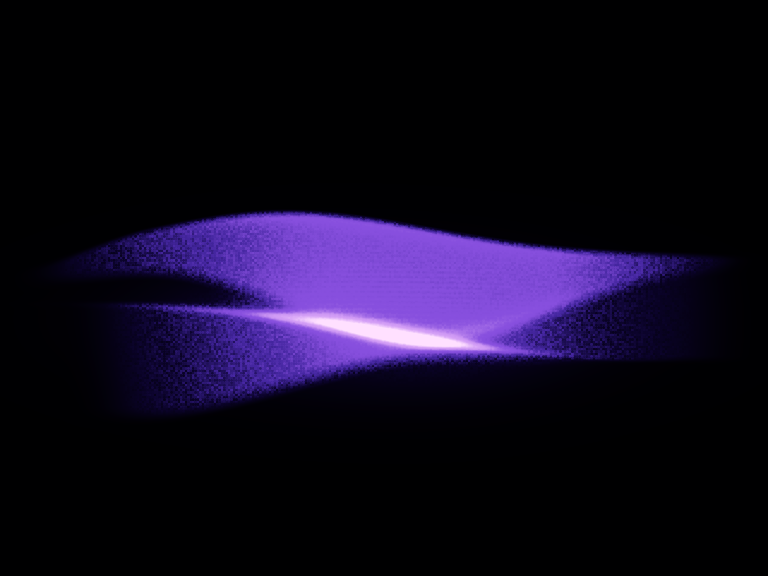
A Shadertoy shader for this background:

```glsl
// Two translucent violet veils that twist across a black field and cross in a
// bright ridge. Each veil is the area between two smooth curves; the summed
// light is stippled with a hashed dot grid and mapped through a colour ramp.

#define VEIL_LIGHT   0.62
#define RIDGE_LIGHT  0.34
#define RIM_LIGHT    0.24
#define HALO_LIGHT   0.07
#define GRAIN_CELLS  320.0
#define GRAIN_AMOUNT 0.22
#define WEAVE_ROWS   115.0
#define WEAVE_AMOUNT 0.022

float hash(vec2 cell) {
    vec3 q = fract(vec3(cell.xyx) * 0.1031);
    q += dot(q, q.yzx + 33.33);
    return fract((q.x + q.y) * q.z);
}

float bell(float x, float centre, float width) {
    float d = (x - centre) / width;
    return exp(-d * d);
}

// Boundary curves: height as a function of x
float crestCurve(float x) {
    float width = x < 0.37 ? 0.24 : 0.267;
    return 0.555 + 0.075 * bell(x, 0.37, width) - 0.035 * (1.0 - smoothstep(0.0, 0.2, x));
}

float valleyCurve(float x) {
    return 0.545 - 0.14 * bell(x, 0.56, 0.235) - 0.04 * (1.0 - smoothstep(0.0, 0.25, x));
}

float ridgeCurve(float x) {
    return 0.423 - 0.051 * tanh((x - 0.5) / 0.22);
}

float hemCurve(float x) {
    return 0.268 + 0.107 * smoothstep(0.15, 0.58, x);
}

// Light of the veils, their rims and the ridge
float veilLight(vec2 p) {
    float x = p.x;
    float belowCrest = crestCurve(x) - p.y;
    float aboveValley = p.y - valleyCurve(x);
    float aboveRidge = p.y - ridgeCurve(x);
    float aboveHem = p.y - hemCurve(x);

    // Upper veil with its lit crest
    float insideCrest = smoothstep(-0.008, 0.010, belowCrest);
    float upperMask = insideCrest * smoothstep(-0.016, 0.018, aboveValley);
    float upperFade = smoothstep(0.0, 0.45, x) * (1.0 - smoothstep(0.7, 1.0, x));
    float light = VEIL_LIGHT * upperMask * upperFade;
    float rimFade = smoothstep(0.05, 0.35, x) * (1.0 - smoothstep(0.5, 0.95, x));
    light += RIM_LIGHT * insideCrest * rimFade * exp(-max(belowCrest, 0.0) / 0.016);

    // Lower veil, hanging from the ridge
    float lowerMask = smoothstep(-0.014, 0.028, aboveHem)
                    * (1.0 - smoothstep(-0.006, 0.010, aboveRidge));
    light += 0.64 * lowerMask * smoothstep(0.08, 0.55, x) * (1.0 - smoothstep(0.55, 0.8, x));

    // Thin fold between ridge and valley
    float foldMask = smoothstep(-0.008, 0.010, aboveRidge)
                   * (1.0 - smoothstep(-0.016, 0.018, aboveValley));
    float foldFade = smoothstep(0.27, 0.42, x) * (1.0 - smoothstep(0.52, 0.85, x));
    float tailFade = smoothstep(0.55, 0.65, x) * (1.0 - smoothstep(0.8, 1.0, x));
    light += foldMask * (0.48 * foldFade + 0.10 * tailFade);

    // Ridge: a thin line that widens towards the crossing
    float ridgeWidth = mix(0.005, 0.016, bell(x, 0.48, 0.17));
    float ridgeFade = bell(x, 0.47, 0.19);
    float lineFade = smoothstep(0.13, 0.25, x) * (1.0 - smoothstep(0.6, 0.9, x));
    light += bell(aboveRidge, 0.0, ridgeWidth) * (RIDGE_LIGHT * ridgeFade + 0.20 * lineFade);
    light += 0.16 * ridgeFade * exp(-abs(aboveRidge) / 0.045);

    // Soft streak rising from the crossing
    light += 0.15 * bell(aboveValley, 0.008, 0.024) * bell(x, 0.61, 0.12);

    // Fine woven rows in the middle of the upper veil
    float rows = sin(6.2832 * WEAVE_ROWS * (p.y + 0.10 * (x - 0.45) * (x - 0.45)));
    light += WEAVE_AMOUNT * rows * upperMask * bell(x, 0.52, 0.14) * bell(p.y, 0.49, 0.06);
    return light;
}

vec3 violetRamp(float light) {
    vec3 colour = mix(vec3(0.0, 0.0, 0.005), vec3(0.04, 0.01, 0.16), smoothstep(0.0, 0.13, light));
    colour = mix(colour, vec3(0.12, 0.06, 0.35), smoothstep(0.10, 0.26, light));
    colour = mix(colour, vec3(0.27, 0.15, 0.63), smoothstep(0.22, 0.44, light));
    colour = mix(colour, vec3(0.53, 0.31, 0.87), smoothstep(0.40, 0.74, light));
    colour = mix(colour, vec3(0.82, 0.61, 0.96), smoothstep(0.74, 1.04, light));
    return mix(colour, vec3(1.0, 0.88, 1.0), smoothstep(1.02, 1.35, light));
}

void mainImage(out vec4 fragColor, in vec2 fragCoord) {
    vec2 p = fragCoord / iResolution.xy;
    float light = veilLight(p);

    // Faint halo around the veils
    light += HALO_LIGHT * bell(p.x, 0.48, 0.36) * bell(p.y, 0.44, 0.15);

    // Stipple, strongest in the half-lit parts
    vec2 grid = p * vec2(GRAIN_CELLS, GRAIN_CELLS * iResolution.y / iResolution.x);
    float dot1 = 1.0 - smoothstep(0.35, 0.75, length(fract(grid) - 0.5));
    float halfLit = smoothstep(0.05, 0.22, light) * (1.0 - 0.8 * smoothstep(0.42, 0.75, light));
    light += GRAIN_AMOUNT * (hash(floor(grid)) - 0.55) * dot1 * halfLit;

    fragColor = vec4(violetRamp(max(light, 0.0)), 1.0);
}
```
